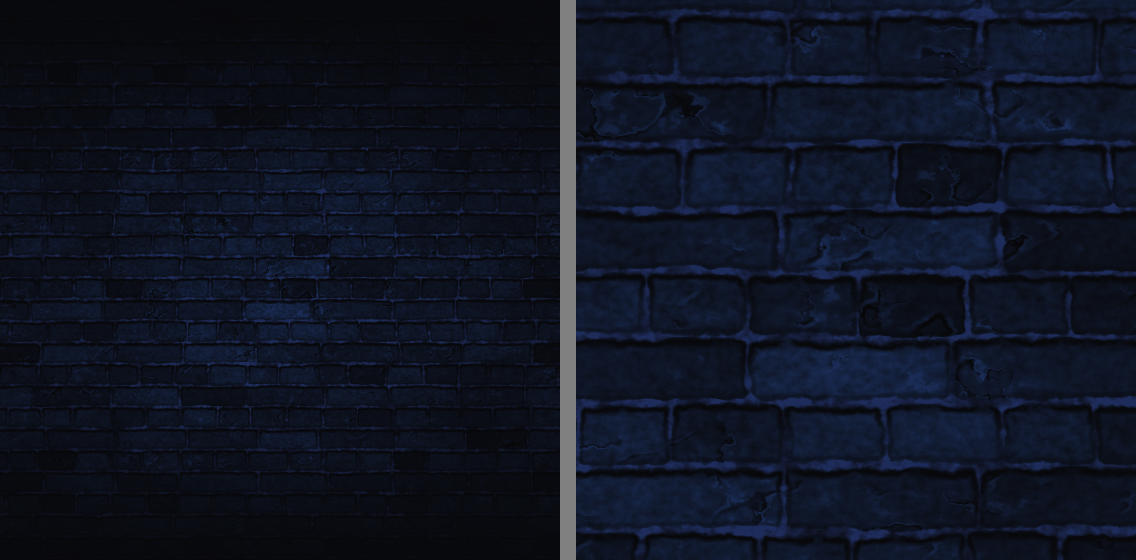
Left: the whole. Right: its middle third, enlarged.
A Shadertoy shader for this texture:

```glsl
// Dark, worn brick wall under a dim blue glow: 26 courses of alternating short and long bricks.

const float TAU = 6.28318;

float hash(vec2 p) {
    vec3 q = fract(p.xyx * vec3(0.1031, 0.1030, 0.0973));
    q += dot(q, q.yzx + 33.33);
    return fract((q.x + q.y) * q.z);
}

// Slope of one lattice corner, wrapped at the period
float corner(vec2 cell, vec2 offset, vec2 period) {
    float angle = TAU * hash(mod(cell, period) + 7.0);
    return dot(vec2(cos(angle), sin(angle)), offset);
}

// Gradient noise that wraps at a whole-number period, about -0.7 to 0.7
float noise(vec2 p, vec2 period) {
    vec2 i = floor(p), f = p - i;
    vec2 u = f * f * f * (f * (f * 6.0 - 15.0) + 10.0);
    vec2 e = vec2(1.0, 0.0);
    return mix(mix(corner(i, f, period), corner(i + e, f - e, period), u.x),
               mix(corner(i + e.yx, f - e.yx, period), corner(i + 1.0, f - 1.0, period), u.x), u.y);
}

// Layered noise over the unit canvas
float fbm(vec2 uv, vec2 freq) {
    float sum = 0.0, amp = 1.0;
    for (int k = 0; k < 4; k++) {
        sum += amp * noise(uv * freq, freq);
        freq *= 2.0;
        amp *= 0.55;
    }
    return sum;
}

// Signed distance to the brick around p; also gives its id and the height within it
float brickDistance(vec2 p, out vec2 id, out float height) {
    float course = mod(floor(p.y * 26.0), 26.0);
    bool isShort = mod(course, 2.0) < 0.5;
    float count = isShort ? 16.0 : 8.0;
    float shift = hash(vec2(course, 3.0)) - 0.5;
    float x = p.x * count + (isShort ? 0.8 + 0.4 * shift : 0.44 + 0.25 * shift);
    x += 0.2 * noise(vec2(p.x * count, course + 0.5), vec2(count, 26.0));
    id = vec2(mod(floor(x), count), course);
    vec2 size = vec2(1.0 / count, 1.0 / 26.0);
    vec2 local = (fract(vec2(x, p.y * 26.0)) - 0.5) * size;
    height = local.y / size.y;
    vec2 q = abs(local) - 0.5 * size + vec2(0.0013, 0.002) + 0.004;
    return length(max(q, 0.0)) + min(max(q.x, q.y), 0.0) - 0.004;
}

void mainImage(out vec4 fragColor, in vec2 fragCoord) {
    vec2 uv = fragCoord / iResolution.xy;
    float soft = 0.0004 + 0.6 / iResolution.y;

    // Noise layers
    float blotch = fbm(uv, vec2(9.0, 13.0));
    float rough = fbm(uv, vec2(55.0, 70.0));
    float grain = fbm(uv + 0.37, vec2(150.0, 180.0));

    // Uneven courses and chipped brick edges
    vec2 p = uv - vec2(0.0, 0.004);
    p += 0.004 * vec2(noise(uv * 30.0, vec2(30.0)), noise(uv * vec2(9.0, 26.0), vec2(9.0, 26.0)));
    vec2 id;
    float height;
    float d = brickDistance(p, id, height);
    d += 0.0026 * rough + 0.0012 * blotch;

    // Brick faces: own tone, a few nearly black, mottled surface
    float tone = 0.44 + 0.38 * hash(id + 11.0);
    tone *= hash(id + 47.0) < 0.13 ? 0.5 : 1.0;
    float face = tone * (1.0 + 0.4 * blotch + 0.35 * rough + 0.45 * grain);

    // Long cracks with a pale lip and smears of mortar, in worn patches only
    float vein = noise(uv * vec2(26.0, 40.0) + 0.3 * rough, vec2(26.0, 40.0));
    float worn = smoothstep(-0.05, 0.5, fbm(uv + 0.61, vec2(14.0, 17.0)));
    face += 0.5 * worn * (1.0 - smoothstep(0.01, 0.06, abs(vein)));
    face -= 0.45 * worn * (1.0 - smoothstep(0.01, 0.06, abs(vein - 0.08)));
    face += 0.45 * worn * smoothstep(0.25, 0.6, rough + 0.3 * grain);

    // Mortar: pale and crumbly, missing in places, weaker in upright joints
    float mortar = 1.35 + 0.9 * grain + 0.45 * rough;
    mortar *= 0.45 + 0.55 * smoothstep(-0.4, 0.2, fbm(uv + 0.23, vec2(22.0, 26.0)));
    mortar *= mix(0.8, 1.0, smoothstep(0.34, 0.43, abs(height)));
    float joint = smoothstep(-soft, soft, d);

    // Dark crevice around each brick, deepest and widest under the joint above it
    float under = smoothstep(-0.1, 0.4, height);
    float crevice = 1.0 - smoothstep(0.0, mix(0.002, 0.0032, under) + soft, abs(d + 0.0016));
    crevice *= mix(0.4, 1.0, under) * smoothstep(-0.7, 0.2, rough + 0.3);
    float level = max(mix(face, mortar, joint) * (1.0 - crevice), 0.0);

    // Glow fading to black at top and bottom, more gently at the sides
    vec2 wave = 0.5 + 0.5 * cos(TAU * (uv - vec2(0.5, 0.48)));
    float glow = 1.14 * pow(wave.y, 0.66) * mix(0.55, 1.0, pow(wave.x, 0.8)) + 0.06;
    glow *= 1.0 + 0.25 * noise(uv * vec2(4.0, 6.0), vec2(4.0, 6.0));

    vec3 dark = vec3(0.03, 0.031, 0.042);
    vec3 blue = mix(vec3(0.074, 0.12, 0.225), vec3(0.085, 0.12, 0.24), joint);
    fragColor = vec4(mix(dark, blue, min(level * glow, 1.6)), 1.0);
}
```
